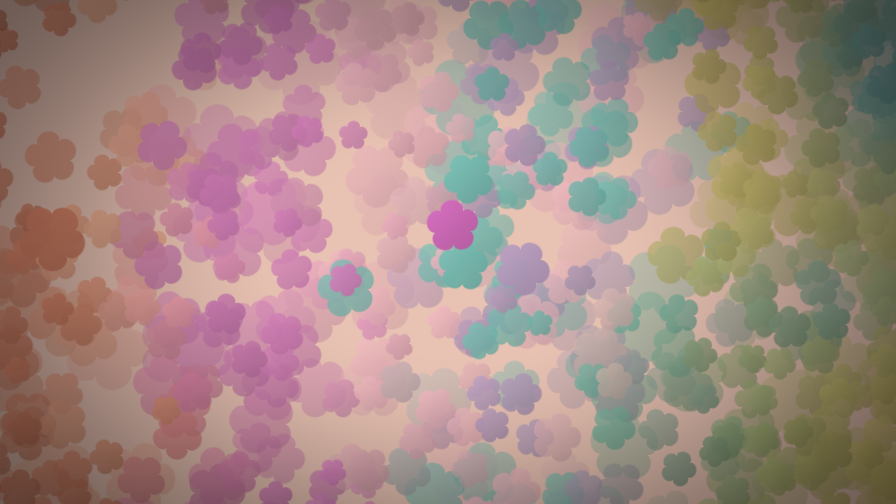
Write a Shadertoy shader that draws this background.

```glsl
// Scattered five-petal blossoms drifting from coral through orchid and teal to olive on vignetted peach paper.

const vec3 PAPER    = vec3(0.91, 0.76, 0.70);
const vec3 CORAL    = vec3(0.83, 0.50, 0.39);
const vec3 APRICOT  = vec3(0.90, 0.65, 0.53);
const vec3 ORCHID   = vec3(0.79, 0.47, 0.69);
const vec3 ROSE     = vec3(0.85, 0.65, 0.68);
const vec3 LAVENDER = vec3(0.68, 0.58, 0.71);
const vec3 TEAL     = vec3(0.44, 0.70, 0.66);
const vec3 OLIVE    = vec3(0.76, 0.69, 0.40);
const vec3 FERN     = vec3(0.47, 0.63, 0.48);
const vec3 LAGOON   = vec3(0.40, 0.60, 0.60);

vec3 hash3(vec2 cell) {
    vec3 q = vec3(dot(cell, vec2(127.1, 311.7)),
                  dot(cell, vec2(269.5, 183.3)),
                  dot(cell, vec2(419.2, 371.9)));
    return fract(sin(q) * 43758.545);
}

// Soft elliptical spot: 1 at its centre, fading to 0
float spot(vec2 p, vec2 centre, vec2 size) {
    vec2 d = (p - centre) / size;
    return exp(-dot(d, d));
}

// Approximate signed distance to a five-petal flower
float flowerDistance(vec2 p, float radius, float turn) {
    float angle = atan(p.y, p.x) + turn;
    float petal = sqrt(abs(cos(2.5 * angle)) + 0.01);
    return length(p) - radius * (0.66 + 0.34 * petal);
}

// Paint one flower, with a slight light-to-dark wash across it
vec3 paintFlower(vec3 base, vec2 p, float radius, float turn, vec3 tint, float opacity) {
    float soft = 0.8 / iResolution.y + 0.0008;
    float cover = 1.0 - smoothstep(-soft, soft, flowerDistance(p, radius, turn));
    vec3 wash = tint * (1.0 + 0.05 * (p.y - p.x) / radius);
    return mix(base, wash, cover * opacity);
}

// Colour zones across the canvas; x is shifted per flower so they mingle
vec3 zoneColour(vec2 p, vec3 rnd) {
    float x = p.x + (rnd.x - 0.5) * 0.22;
    vec3 cool = mix(LAVENDER, TEAL, step(0.5, rnd.y));
    cool = mix(cool, ROSE, step(0.78, rnd.z));
    vec3 c = mix(CORAL, APRICOT, smoothstep(0.08, 0.28, x));
    c = mix(c, ORCHID, smoothstep(0.25, 0.42, x));
    c = mix(c, ROSE, smoothstep(0.58, 0.74, x));
    c = mix(c, cool, smoothstep(0.84, 0.95, x));
    c = mix(c, OLIVE, smoothstep(1.34, 1.43, x));
    c = mix(c, CORAL, 0.7 * spot(p, vec2(0.32, 0.12), vec2(0.15, 0.12)));
    c = mix(c, FERN, 0.8 * spot(p, vec2(1.38, 0.15), vec2(0.20, 0.30)));
    c = mix(c, LAGOON, spot(p, vec2(1.76, 0.88), vec2(0.15, 0.24)));
    c = mix(c, LAGOON, 0.8 * spot(p, vec2(1.62, 0.40), vec2(0.16, 0.10)));
    return c * (0.95 + 0.10 * rnd.z);
}

// Chance of a flower: full in the drifts, low in the paper clearings
float density(vec2 p) {
    float open = spot(p, vec2(1.31, 0.55), vec2(0.08, 0.14))
               + spot(p, vec2(1.42, 0.27), vec2(0.08, 0.05))
               + spot(p, vec2(0.10, 0.78), vec2(0.12, 0.10))
               + spot(p, vec2(0.28, 0.93), vec2(0.10, 0.10))
               + spot(p, vec2(0.66, 0.56), vec2(0.07, 0.10))
               + spot(p, vec2(0.23, 0.60), vec2(0.12, 0.06))
               + spot(p, vec2(0.22, 0.18), vec2(0.08, 0.08))
               + spot(p, vec2(0.58, 0.13), vec2(0.08, 0.10))
               + spot(p, vec2(1.20, 0.10), vec2(0.08, 0.08))
               + spot(p, vec2(1.28, 0.80), vec2(0.08, 0.07));
    float drift = 0.50 + 0.25 * smoothstep(1.35, 1.55, p.x);
    return drift * (1.0 - min(open, 1.0));
}

// One jittered grid of flowers, painted over the base colour
vec3 flowerLayer(vec3 base, vec2 p, float size, float seed, float opacity) {
    vec2 home = floor(p / size);
    for (int k = 0; k < 9; k++) {
        vec2 cell = home + vec2(k % 3 - 1, k / 3 - 1);
        vec3 place = hash3(cell + seed * 17.3);
        vec3 look = hash3(cell + seed * 31.7 + 5.1);
        vec2 centre = (cell + 0.5 + (place.xy - 0.5) * 0.8) * size;
        float shown = step(place.z, density(centre));
        float radius = size * mix(0.30, 0.52, look.x);
        base = paintFlower(base, p - centre, radius, look.y * 6.283,
                           zoneColour(centre, look), opacity * shown);
    }
    return base;
}

void mainImage(out vec4 fragColor, in vec2 fragCoord) {
    vec2 uv = fragCoord / iResolution.xy;
    vec2 p = uv * vec2(16.0 / 9.0, 1.0);
    vec3 colour = PAPER;

    // Pale large flowers behind, smaller and denser colour in front
    for (int i = 0; i < 7; i++) {
        float depth = float(i) / 6.0;
        float size = mix(0.17, 0.085, depth);
        colour = flowerLayer(colour, p + 0.0, size, float(i) + 1.0, mix(0.38, 0.82, depth));
    }

    // Focal blossoms
    colour = paintFlower(colour, p - vec2(0.930, 0.646), 0.050, 0.4, TEAL, 0.95);
    colour = paintFlower(colour, p - vec2(0.919, 0.472), 0.050, 1.0, TEAL, 0.95);
    colour = paintFlower(colour, p - vec2(1.037, 0.468), 0.054, 0.2, LAVENDER, 0.95);
    colour = paintFlower(colour, p - vec2(0.688, 0.428), 0.058, 0.7, TEAL, 0.75);
    colour = paintFlower(colour, p - vec2(0.685, 0.445), 0.033, 0.1, ORCHID, 0.90);
    colour = paintFlower(colour, p - vec2(0.104, 0.528), 0.066, 0.3, CORAL, 0.90);
    colour = paintFlower(colour, p - vec2(0.898, 0.551), 0.052, 0.9, ORCHID * vec3(0.98, 0.85, 1.0), 1.0);

    // Vignette
    float rim = length((uv - 0.5) * vec2(1.6, 1.3));
    colour *= mix(1.0, 0.46, smoothstep(0.25, 1.1, rim));
    fragColor = vec4(colour, 1.0);
}
```
